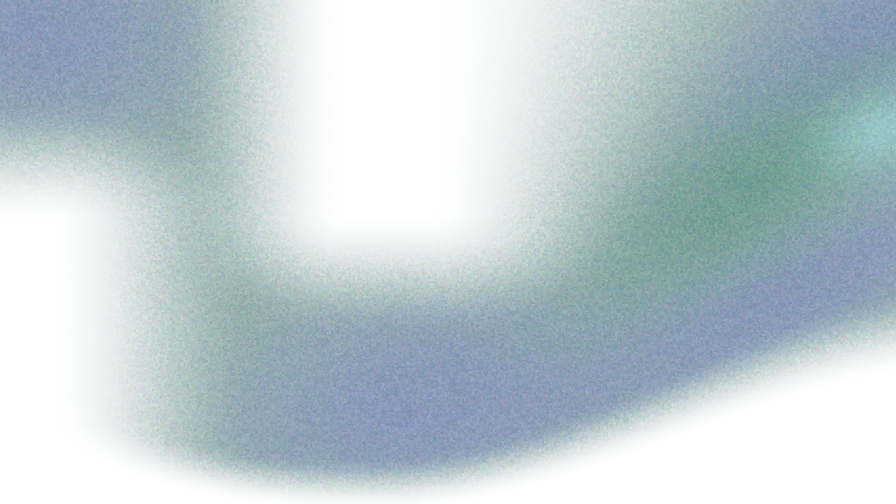
Write a Shadertoy shader that draws this background.

```glsl
const vec3 WHITE = vec3(1.0);
const vec3 SAGE  = vec3(0.59, 0.69, 0.68);
const vec3 BLUE  = vec3(0.54, 0.60, 0.73);
const vec3 GREEN = vec3(0.42, 0.61, 0.56);
const vec3 CYAN  = vec3(0.61, 0.80, 0.80);

vec3 hash3(vec2 p) {
    vec3 q = fract(p.xyx * vec3(0.1031, 0.1030, 0.0973));
    q += dot(q, q.yxz + 33.33);
    return fract((q.xxy + q.yzz) * q.zyx);
}

// Random value owned by the nearest cell point
vec3 cellGrain(vec2 p) {
    vec2 base = floor(p);
    vec3 nearest = vec3(0.5);
    float best = 9.0;
    for (int j = -1; j <= 1; j++) {
        for (int i = -1; i <= 1; i++) {
            vec2 cell = base + vec2(i, j);
            vec3 h = hash3(cell);
            float d = length(cell + h.xy - p);
            if (d < best) {
                best = d;
                nearest = hash3(cell + 71.0);
            }
        }
    }
    return nearest;
}

// Rotated elliptical gaussian
float glow(vec2 p, vec2 center, vec2 radii, float angle) {
    float c = cos(angle), s = sin(angle);
    vec2 q = mat2(c, -s, s, c) * (p - center) / radii;
    return exp(-dot(q, q));
}

// Zero inside a box corner, rising to one across the given softness
float outsideCorner(vec2 p, vec2 corner, vec2 softness) {
    return smoothstep(0.0, 1.0, length(max((p - corner) / softness, 0.0)));
}

// Zero inside the open valley, one in the ribbon around it
float outsideValley(vec2 p) {
    float rightSoftness = 0.44 + 0.75 * max(p.y - 0.56, 0.0);
    float side = max((0.69 - p.x) / 0.36, (p.x - 0.85) / rightSoftness);
    float below = (0.58 - p.y) / 0.25;
    return smoothstep(0.0, 1.0, length(max(vec2(side, below), 0.0)));
}

// Coverage above the curved lower rim
float aboveRim(vec2 p) {
    float left = max(0.7 - p.x, 0.0);
    float rise = smoothstep(0.75, 1.95, p.x);
    float rim = 0.04 + 0.35 * left * left + 0.32 * rise;
    float softness = 0.055 + 0.03 * rise;
    return smoothstep(-softness, softness, p.y - rim);
}

// Hues along the ribbon
vec3 ribbonColor(vec2 p, float depth) {
    float blue = glow(p, vec2(0.08, 0.94), vec2(0.30, 0.20), 0.0)
               + glow(p, vec2(0.82, 0.20), vec2(0.34, 0.19), 0.2)
               + glow(p, vec2(1.58, 0.42), vec2(0.50, 0.12), 0.46)
               + glow(p, vec2(1.76, 0.96), vec2(0.40, 0.16), 0.6);
    vec3 color = mix(SAGE, BLUE, min(blue, 1.0) * depth);
    float green = glow(p, vec2(1.52, 0.65), vec2(0.36, 0.13), 0.6);
    color = mix(color, GREEN, 0.85 * green * depth);
    float cyan = glow(p, vec2(1.76, 0.745), vec2(0.14, 0.075), 0.35);
    return mix(color, CYAN, 0.85 * cyan);
}

void mainImage(out vec4 fragColor, in vec2 fragCoord) {
    vec2 p = fragCoord / iResolution.y;

    // Ribbon left between three soft white regions
    float cover = outsideCorner(p, vec2(0.09, 0.55), vec2(0.42, 0.26))
                * outsideValley(p) * aboveRim(p);
    vec3 color = mix(WHITE, ribbonColor(p, smoothstep(0.35, 1.0, cover)), cover);

    // Fine tinted grain
    vec3 grain = cellGrain(p * 240.0) - 0.5;
    color += (0.06 * grain + 0.04 * grain.x) * smoothstep(0.0, 0.6, cover);

    fragColor = vec4(clamp(color, 0.0, 1.0), 1.0);
}
```
